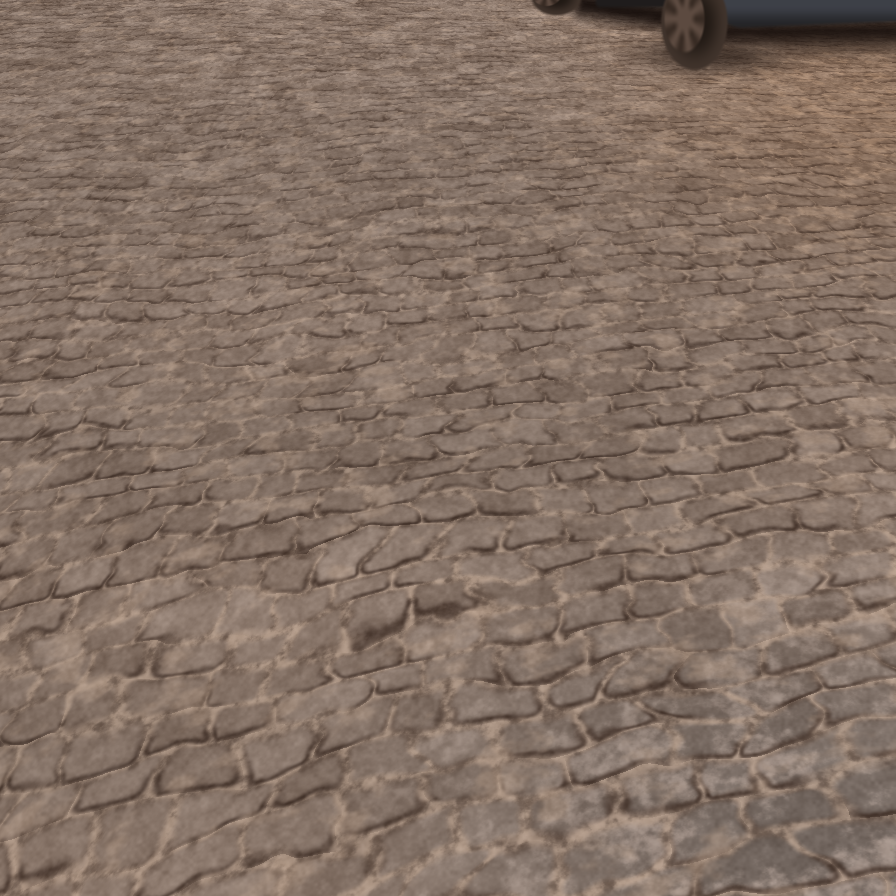
Give the GLSL for this texture, as a three.js fragment shader.

```glsl
// Worn cobblestones seen in perspective, with the lower edge of a parked car at top right.
// Ground coordinates are bent into staggered rows of rounded boxes; layered noise adds
// wear and sandy joints, and ellipses with soft boxes form the wheels, body and shadow.
varying vec2 vUv;

const vec3 STONE_DARK = vec3(0.43, 0.36, 0.315);
const vec3 STONE_LIGHT = vec3(0.575, 0.505, 0.46);
const vec3 SAND = vec3(0.66, 0.57, 0.50);
const vec3 GROOVE = vec3(0.25, 0.19, 0.16);
const vec3 SHADOW = vec3(0.08, 0.05, 0.04);

float hash(vec2 p) {
  vec3 q = fract(vec3(p.xyx) * 0.1031);
  q += dot(q, q.yzx + 33.33);
  return fract((q.x + q.y) * q.z);
}

float noise(vec2 p) {
  vec2 i = floor(p), f = fract(p);
  f = f * f * (3.0 - 2.0 * f);
  return mix(mix(hash(i), hash(i + vec2(1, 0)), f.x),
             mix(hash(i + vec2(0, 1)), hash(i + vec2(1, 1)), f.x), f.y);
}

float fbm(vec2 p) {
  float sum = 0.0, amp = 0.53;
  for (int i = 0; i < 4; i++) {
    sum += amp * noise(p);
    p = mat2(1.6, 1.2, -1.2, 1.6) * p + 7.3;
    amp *= 0.5;
  }
  return sum;
}

float boxDist(vec2 p, vec2 halfSize, float radius) {
  vec2 q = abs(p) - halfSize + radius;
  return length(max(q, 0.0)) + min(max(q.x, q.y), 0.0) - radius;
}

float ellipseDist(vec2 p, vec2 radii) {
  return (length(p / radii) - 1.0) * min(radii.x, radii.y);
}

float cover(float dist, float soft) {
  return 1.0 - smoothstep(-soft, soft, dist);
}

// Distance from the canvas position to the horizon, with rows rising to the right.
float depthAt(vec2 p) {
  float slope = 0.26 * (1.0 - p.y);
  float wobble = 0.02 * (noise(p * vec2(4.0, 5.0)) - 0.5);
  return max(1.2 - p.y + slope * (p.x - 0.5) + wobble, 0.1);
}

vec3 paving(vec2 p) {
  float depth = depthAt(p);
  vec2 ground = vec2((p.x - 0.5) / (depth * 0.084), inversesqrt(depth) / 0.022);
  vec2 bend = vec2(noise(ground * 0.8), noise(ground * 0.8 + 31.0)) - 0.5;
  vec2 fray = vec2(noise(ground * 3.0 + 5.0), noise(ground * 3.0 + 57.0)) - 0.5;
  vec2 g = ground + bend * vec2(0.65, 0.75) + fray * vec2(0.16, 0.22);

  // Staggered stones
  float row = floor(g.y);
  g.x += 0.5 * mod(row, 2.0) + 0.35 * hash(vec2(row, 3.0));
  vec2 id = floor(g);
  vec2 f = fract(g) - 0.5;
  float tint = hash(id + 80.0);
  vec2 size = vec2(0.80, 0.45) - vec2(0.12, 0.08) * hash(id + 19.0);
  float dist = boxDist(f * vec2(1.7, 1.0), size, 0.17);
  float soft = 0.05 + 0.0022 / (0.044 * pow(depth, 1.5));
  float stone = cover(dist, soft);

  // Wear is stronger towards the lower right
  float near = smoothstep(0.15, 0.8, depth);
  float worn = smoothstep(0.25, 0.9, p.x) * smoothstep(0.5, 0.05, p.y);
  float patches = fbm(ground * vec2(1.3, 0.8) + 11.0);
  float grain = fbm(ground * vec2(7.0, 4.5));
  float speck = noise(p * 230.0) - 0.5;

  vec3 face = mix(STONE_DARK, STONE_LIGHT, 0.2 + 0.45 * tint + 0.45 * (patches - 0.2));
  face = mix(face, vec3(dot(face, vec3(0.333))) * vec3(1.03, 0.98, 0.96), 0.45 * worn);
  face *= 1.0 - 0.09 * worn;
  face = mix(face, vec3(0.67, 0.60, 0.56), worn * 0.65 * smoothstep(0.48, 0.72, patches * 0.6 + grain * 0.45));

  vec3 joint = mix(STONE_DARK, SAND, smoothstep(0.2, 0.65, grain));
  vec3 col = mix(mix(face, joint, 0.35 + 0.4 * near), face, stone);

  // Dark crevices gather along the lower rim of each stone
  float rim = exp(-pow((dist - 0.01) / (0.05 + 0.4 * soft), 2.0));
  float below = mix(0.3, 1.0, smoothstep(0.15, -0.3, f.y));
  float broken = smoothstep(0.22, 0.62, noise(ground * 1.1 + 43.0));
  col = mix(col, GROOVE, rim * below * broken * mix(0.4, 0.78, near));

  // Sandy drift, fine grain and distant streaks
  float drift = smoothstep(0.56, 0.78, fbm(ground * vec2(1.7, 1.5) + 90.0));
  col = mix(col, SAND, 0.5 * drift);
  float streak = noise(vec2(p.x * 42.0, p.y * 190.0) + 4.0) - 0.5;
  col += 0.11 * (grain - 0.5) + 0.045 * speck + 0.10 * streak * (1.0 - near);

  // Broad light and colour
  float broad = noise(p * vec2(3.0, 6.0) + 2.0) - 0.5;
  col *= 1.04 + 0.10 * broad - 0.05 * exp(-pow((p.y - 0.76) / 0.12, 2.0));
  float warm = smoothstep(0.5, 1.0, p.x) * smoothstep(0.6, 0.9, p.y);
  return col * mix(vec3(1.0), vec3(1.08, 1.02, 0.95), warm);
}

vec3 wheel(vec3 col, vec2 p, vec2 radii) {
  vec2 hub = (p + vec2(0.011, -0.004)) / (radii * vec2(0.62, 0.72));
  float r = length(hub);
  float spokes = 0.5 + 0.5 * cos(7.0 * atan(hub.y, hub.x));
  vec3 rubber = mix(vec3(0.13, 0.10, 0.08), vec3(0.25, 0.20, 0.17), smoothstep(0.3, 1.0, length(p / radii)));
  vec3 metal = mix(vec3(0.36, 0.29, 0.25), vec3(0.22, 0.17, 0.14), spokes * smoothstep(0.25, 0.6, r));
  vec3 tyre = mix(rubber, metal, 1.0 - smoothstep(0.9, 1.05, r));
  return mix(col, tyre, cover(ellipseDist(p, radii), 0.002));
}

void main() {
  vec2 p = vUv;
  vec3 col = paving(p);

  // Shadow beneath the car
  float shade = cover(boxDist(p - vec2(0.91, 0.965), vec2(0.13, 0.018), 0.015), 0.022);
  shade = max(shade, cover(boxDist(p - vec2(0.72, 0.985 - 0.15 * (p.x - 0.72)), vec2(0.08, 0.014), 0.01), 0.014));
  shade = max(shade, 0.65 * cover(ellipseDist(p - vec2(0.80, 0.94), vec2(0.07, 0.018)), 0.015));
  col = mix(col, SHADOW, 0.93 * shade);

  // Body, sill and wheels
  float sill = boxDist(p - vec2(0.72, 1.01), vec2(0.055, 0.018), 0.005);
  col = mix(col, vec3(0.12, 0.11, 0.11), cover(sill, 0.003));
  float body = boxDist(p - vec2(1.0, 1.052 + 0.04 * (p.x - 0.9)), vec2(0.205, 0.08), 0.035);
  vec3 paint = mix(vec3(0.14, 0.14, 0.15), vec3(0.24, 0.25, 0.28), smoothstep(0.97, 0.995, p.y));
  col = mix(col, paint, cover(body, 0.003));
  col = wheel(col, p - vec2(0.775, 0.975), vec2(0.037, 0.053));
  col = wheel(col, p - vec2(0.621, 1.004), vec2(0.028, 0.021));

  gl_FragColor = vec4(clamp(col, 0.0, 1.0), 1.0);
}
```
